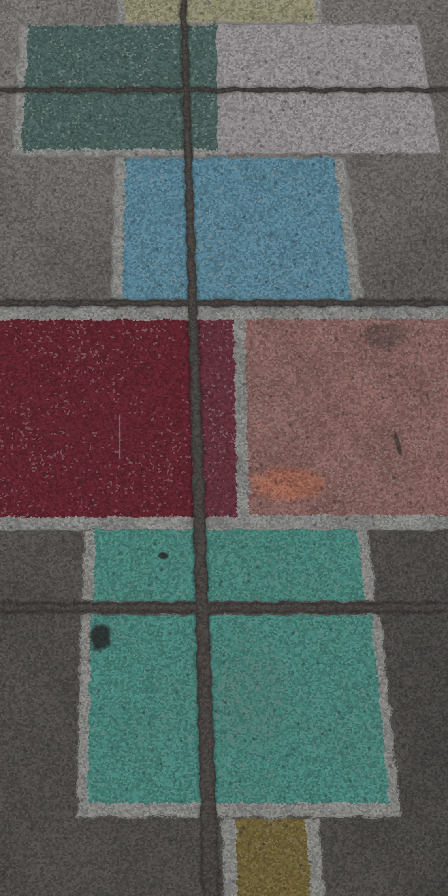
Write a WebGL 2 fragment shader that draws this texture.

```glsl
#version 300 es
precision highp float;
// Painted pavement: worn colour blocks with chalky borders on grainy concrete slabs.
// Blocks are slanted quads with wobbling edges, cellular noise gives grain, pits and
// wear, and tapering grooves are laid over everything as joints.
uniform vec2 u_resolution;
out vec4 fragColor;

// Layout units: x runs 0..100 to the right, y runs 0..200 downwards.
const vec2 SPAN = vec2(100.0, 200.0);
const vec3 CONCRETE_FAR = vec3(0.44, 0.425, 0.415);
const vec3 CONCRETE_NEAR = vec3(0.295, 0.285, 0.275);
const vec3 CHALK = vec3(0.52, 0.52, 0.51);
const vec3 CREAM = vec3(0.53, 0.52, 0.42);
const vec3 MOSS = vec3(0.285, 0.365, 0.35);
const vec3 LILAC = vec3(0.545, 0.53, 0.535);
const vec3 SKY = vec3(0.335, 0.485, 0.55);
const vec3 CRIMSON = vec3(0.365, 0.145, 0.18);
const vec3 PLUM = vec3(0.37, 0.19, 0.23);
const vec3 SALMON = vec3(0.49, 0.365, 0.35);
const vec3 ORANGE = vec3(0.57, 0.37, 0.31);
const vec3 TEAL = vec3(0.275, 0.485, 0.45);
const vec3 OCHRE = vec3(0.41, 0.36, 0.215);
const vec3 JOINT = vec3(0.275, 0.26, 0.25);
const vec3 TAR = vec3(0.16, 0.17, 0.17);
const vec3 JOINT_Y = vec3(20.1, 67.7, 135.6);
const vec3 JOINT_HALF = vec3(0.5, 0.7, 1.0);
const float GRAIN_SCALE = 2.1;
const float PIT_SCALE = 0.55;
const float GRAIN_CONTRAST = 0.36;
const float EDGE_WOBBLE = 0.3;
const float BARE_SHOW = 0.45;   // how far worn paint fades to what lies below

float soft;      // edge half width in layout units
float grain;     // per-stone random value
float wear;      // 0 = sound paint, 1 = worn through

vec2 hash2(vec2 p) {
    vec3 q = fract(p.xyx * vec3(0.1031, 0.1030, 0.0973));
    q += dot(q, q.yzx + 33.33);
    return fract((q.xx + q.yz) * q.zy);
}

// Cellular noise: x = distance to the nearest seed, y = random value of that cell.
vec2 cellular(vec2 p) {
    vec2 base = floor(p), best = vec2(9.0, 0.0);
    for (int j = -1; j <= 1; j++)
        for (int i = -1; i <= 1; i++) {
            vec2 cell = base + vec2(i, j), seed = hash2(cell + 71.0);
            float d = length(cell + seed - p);
            if (d < best.x) best = vec2(d, hash2(cell + 313.0).y);
        }
    return best;
}

float waves(vec2 p) {
    return (sin(p.x + 1.7 * sin(p.y * 0.8)) + sin(p.y * 1.3 + 1.9 * sin(p.x * 0.7 + 2.0))
        + 0.6 * sin(p.x * 2.7 - p.y * 2.1)) / 2.6;
}

float cover(float d) { return 1.0 - smoothstep(-soft, soft, d); }

// Quad with level top and bottom; side x values are given at top and bottom.
float quad(vec2 p, vec2 y, vec2 left, vec2 right, vec2 pad) {
    float t = (p.y - y.x) / (y.y - y.x);
    float side = max(mix(left.x, left.y, t) - p.x, p.x - mix(right.x, right.y, t));
    return max(side - pad.x, max(y.x - p.y, p.y - y.y - pad.y));
}

// Paints a block with a chalk margin (sides, bottom) around it.
void block(inout vec3 col, vec2 p, vec3 paint, vec2 y, vec2 left, vec2 right, vec2 pad) {
    float rough = (grain - 0.5) * 0.7;
    float margin = cover(quad(p, y, left, right, pad) + rough + 0.35 * waves(p * 0.6));
    col = mix(col, CHALK, margin * step(0.01, pad.x) * (0.92 - 0.5 * wear));
    float inside = cover(quad(p, y, left, right, vec2(0.0)) + rough * 0.5);
    col = mix(col, paint, inside * (1.0 - BARE_SHOW * wear));
}

float blob(vec2 p, vec2 center, vec2 radius) {
    return 1.0 - smoothstep(0.65, 1.15, length((p - center) / radius) + 0.12 * waves(p * 1.5));
}

void main() {
    vec2 uv = gl_FragCoord.xy / u_resolution;
    vec2 p = vec2(uv.x, 1.0 - uv.y) * SPAN;
    soft = max(0.15, 60.0 / u_resolution.x);
    vec2 stone = cellular(p * vec2(1.0, 1.15) * GRAIN_SCALE);
    vec2 pit = cellular(p * PIT_SCALE + 40.0);
    float broad = waves(p * 0.16);
    grain = stone.y;
    float scuffed = blob(p, vec2(56.0, 157.0), vec2(9.0, 13.0));
    float worn = 0.08 + 0.08 * broad + 0.25 * scuffed;
    wear = smoothstep(1.0 - worn, 1.05 - worn, grain);
    vec2 q = p + EDGE_WOBBLE * vec2(waves(p.yx * 0.9), waves(p * 0.8 + 5.0));

    // Bare concrete, darker towards the viewer
    vec3 col = mix(CONCRETE_FAR, CONCRETE_NEAR, smoothstep(-10.0, 150.0, p.y));
    col *= 1.0 + 0.05 * broad - 0.08 * smoothstep(70.0, 100.0, p.x);

    // Painted blocks, far to near
    block(col, q, CREAM, vec2(-5.0, 4.9), vec2(27.9), vec2(70.3), vec2(1.6, 0.3));
    block(col, q, MOSS, vec2(5.7, 33.3), vec2(6.4, 4.7), vec2(48.4, 48.7), vec2(2.0, 1.5));
    block(col, q, LILAC, vec2(5.5, 34.2), vec2(48.4, 48.7), vec2(93.2, 98.4), vec2(0.0));
    block(col, q, SKY, vec2(35.2, 66.9), vec2(28.1, 27.3), vec2(74.5, 78.4), vec2(2.5, 0.0));
    vec3 band = CHALK * (0.95 + 0.07 * waves(p * 0.35));
    block(col, q, band, vec2(68.2, 118.3), vec2(-9.0), vec2(109.0), vec2(0.0));
    vec3 red = mix(CRIMSON, PLUM, smoothstep(43.0, 46.0, p.x));
    block(col, q, red, vec2(71.4, 115.4), vec2(-9.0), vec2(52.1, 52.9), vec2(0.0));
    vec3 pink = mix(SALMON, ORANGE, blob(p, vec2(64.5, 108.0), vec2(9.0, 4.0)));
    pink *= 1.0 + 0.06 * waves(p * 0.3 + 3.0);
    block(col, q, pink, vec2(71.2, 115.0), vec2(54.7, 55.7), vec2(109.0), vec2(0.0));
    block(col, q, TEAL, vec2(118.2, 134.2), vec2(21.3, 20.8), vec2(79.7, 81.5), vec2(2.4, 0.0));
    block(col, q, OCHRE, vec2(182.8, 205.0), vec2(52.6, 53.2), vec2(68.2, 69.8), vec2(3.0, 0.0));
    block(col, q, TEAL, vec2(137.3, 179.2), vec2(20.3, 19.5), vec2(82.8, 87.0), vec2(2.2, 3.2));

    // Stains, a scratch and scattered pits
    col = mix(col, TAR, 0.9 * blob(p, vec2(22.4, 142.2), vec2(2.5, 3.3)));
    col = mix(col, TAR, 0.85 * blob(p, vec2(36.4, 124.0), vec2(1.2, 0.8)));
    col = mix(col, TAR, 0.3 * blob(p, vec2(86.0, 75.0), vec2(5.5, 3.0)));
    col = mix(col, TAR, 0.6 * blob(p, vec2(88.8 + 0.25 * (p.y - 99.0), 99.0), vec2(0.6, 3.0)));
    col = mix(col, CHALK, 0.6 * cover(max(abs(p.x - 26.7) - 0.15, abs(p.y - 97.5) - 5.0)));
    float pitted = step(0.88, pit.y) * (1.0 - smoothstep(0.1, 0.3, pit.x));
    col = mix(col, TAR, 0.35 * pitted);

    // Joints: three level grooves and one leaning, widening groove
    float groove = abs(q.x - 40.9 - 0.031 * p.y) - 0.65 - 0.006 * p.y;
    for (int i = 0; i < 3; i++)
        groove = min(groove, abs(q.y - JOINT_Y[i]) - JOINT_HALF[i]);
    col = mix(col, JOINT, cover(groove));
    col *= 1.0 - 0.2 * exp(-pow(groove / 0.45, 2.0));

    // Stone grain over everything
    col *= 1.0 + GRAIN_CONTRAST * (grain - 0.5) * (1.0 - 0.4 * stone.x);
    fragColor = vec4(col, 1.0);
}
```
